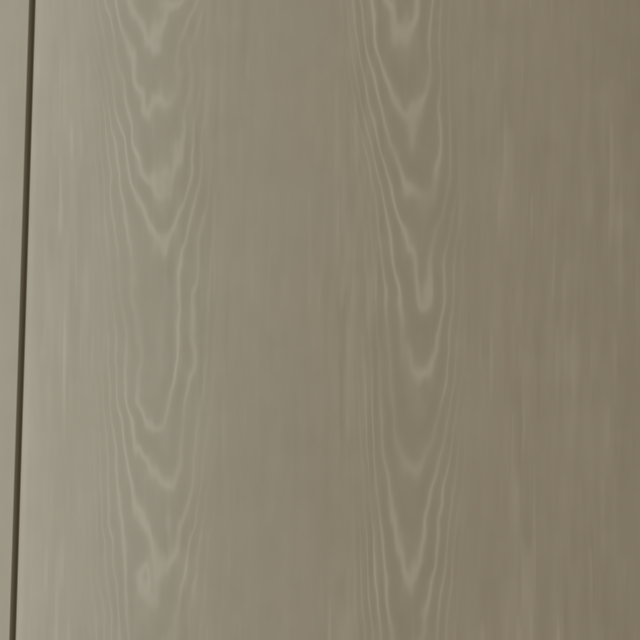
Give the GLSL for this texture, as a three.js fragment shader.

```glsl
varying vec2 vUv;

float hash(vec2 cell) {
  return fract(sin(dot(cell, vec2(127.1, 311.7))) * 43758.5453);
}

float noise(vec2 p) {
  vec2 cell = floor(p);
  vec2 f = fract(p);
  f = f * f * (3.0 - 2.0 * f);
  return mix(mix(hash(cell), hash(cell + vec2(1.0, 0.0)), f.x),
             mix(hash(cell + vec2(0.0, 1.0)), hash(cell + vec2(1.0, 1.0)), f.x), f.y);
}

float fbm(vec2 p) {
  float sum = 0.0;
  float gain = 0.5;
  for (int i = 0; i < 4; i++) {
    sum += gain * noise(p);
    p = p * 2.03 + 17.3;
    gain *= 0.5;
  }
  return sum;
}

// Soft vertical band centred on a column
float band(float x, float center, float halfWidth) {
  float d = (x - center) / halfWidth;
  return exp(-d * d);
}

// Nested pale arches running along one column of the board
float cathedral(vec2 p, float center, float halfWidth, float wobble, float seed) {
  float drift = 0.035 * (noise(vec2(seed, p.y * 3.0)) - 0.5);
  float d = (p.x - center - drift) / halfWidth;
  float warp = wobble * (fbm(vec2(p.x * 13.0, p.y * 5.0) + seed) - 0.5);
  float phase = 7.5 * p.y - 1.7 * d * d + warp + 0.5 * d;
  float ring = 0.5 + 0.5 * cos(6.2832 * phase);
  float patches = smoothstep(0.25, 0.7, noise(vec2(p.x * 18.0, p.y * 9.0) + seed * 3.0));
  float lines = pow(ring, 5.0) * (0.25 + 0.75 * patches);
  return (lines + 0.25 * ring - 0.25) * exp(-pow(abs(d) / 1.35, 4.0));
}

// Fine fibres stretched along the board
float fibres(vec2 p) {
  float coarse = noise(vec2(p.x * 85.0, p.y * 6.0));
  float fine = noise(vec2(p.x * 170.0 + 9.0, p.y * 13.0));
  return 0.55 * coarse + 0.45 * fine - 0.5;
}

void main() {
  vec2 p = vUv;
  vec2 grain = p;
  grain.x += 0.012 * (fbm(vec2(p.x * 5.0, p.y * 4.0)) - 0.5) - 0.008 * p.y;

  // Light falling off from left to right
  float light = 0.488 + 0.165 * exp(-2.2 * p.x);
  light += 0.016 * (fbm(p * vec2(5.0, 3.0) + 4.0) - 0.47);
  light -= 0.012 * smoothstep(0.88, 1.0, p.x);

  // Mottling and fibres
  light += 0.018 * (fbm(p * vec2(38.0, 26.0)) - 0.47);
  float fibreBands = 0.25 + 0.7 * band(grain.x, 0.09, 0.04)
                   + 0.8 * band(grain.x, 0.33, 0.055)
                   + 1.2 * band(grain.x, 0.55, 0.04)
                   + 0.5 * smoothstep(0.66, 0.78, grain.x);
  float presence = 0.4 + 0.9 * noise(vec2(grain.x * 11.0, p.y * 4.0) + 31.0);
  light += 0.042 * fibreBands * presence * fibres(grain);

  // Sparse pale pores
  float pore = noise(vec2(grain.x * 115.0 + 50.0, p.y * 9.0));
  light += 0.028 * smoothstep(0.72, 0.98, pore) * presence * min(fibreBands, 1.0);

  // Figured columns
  light += 0.046 * cathedral(grain, 0.235, 0.058, 3.2, 5.0);
  light += 0.052 * cathedral(grain, 0.625, 0.052, 2.2, 12.0);

  // Grey-beige tint, warmer on the right
  float warmth = smoothstep(0.1, 0.8, p.x + 0.15 * (fbm(p * 6.0 + 8.0) - 0.5));
  vec3 color = light - mix(vec3(0.004, 0.027, 0.092), vec3(-0.003, 0.038, 0.109), warmth);

  // Slanted seam between the boards
  float seam = p.x - 0.0195 - 0.031 * p.y;
  color -= 0.025 * (1.0 - smoothstep(-0.01, 0.0, seam));
  color += 0.018 * band(seam, 0.011, 0.005);
  float groove = 1.0 - smoothstep(0.003, 0.0068, abs(seam));
  vec3 grooveColor = mix(vec3(0.34, 0.31, 0.25), vec3(0.25, 0.22, 0.16),
                         smoothstep(-0.004, 0.003, seam));
  color = mix(color, grooveColor, groove);

  gl_FragColor = vec4(color, 1.0);
}
```
